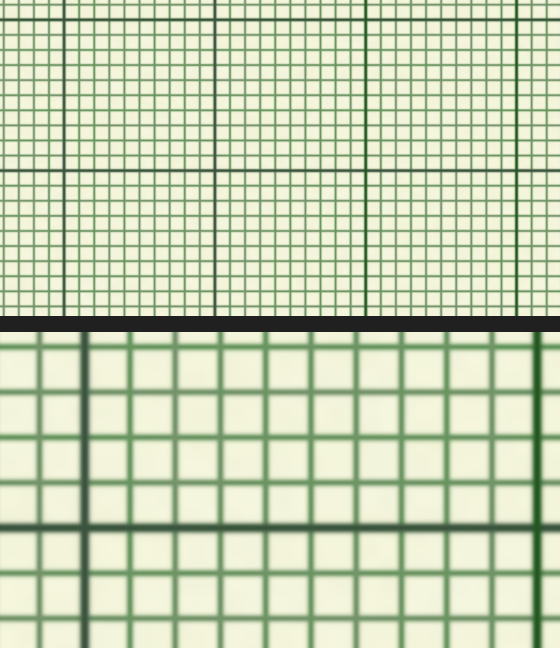
Top, the full canvas; bottom, a detail of the centre.
Reproduce this pattern procedurally as a WebGL 2 fragment shader.

```glsl
#version 300 es
precision highp float;
// Green graph paper: a fine square grid with a heavier rule every ten cells.
// Each rule is a soft bell profile around the nearest grid position, and
// hashed tints make the ink drift between grey green and vivid green.

uniform vec2 u_resolution;
out vec4 fragColor;

// Lengths are fractions of the canvas height.
const float CELL = 0.04773;
const float CELLS_PER_BLOCK = 10.0;
const vec2 GRID_ORIGIN = vec2(0.2028, 0.4600);
const float FINE_WIDTH = 0.0039;
const float HEAVY_WIDTH = 0.0050;

const vec3 PAPER = vec3(0.955, 0.960, 0.860);
const vec3 FINE_GREY = vec3(0.475, 0.575, 0.435);
const vec3 FINE_GREEN = vec3(0.385, 0.585, 0.355);
const vec3 HEAVY_GREY = vec3(0.235, 0.325, 0.250);
const vec3 HEAVY_GREEN = vec3(0.130, 0.340, 0.120);

float hash(vec2 p) {
    return fract(sin(dot(p, vec2(127.1, 311.7))) * 43758.5453);
}

// Smoothly interpolated value noise.
float noise(vec2 p) {
    vec2 i = floor(p);
    vec2 f = fract(p);
    f = f * f * (3.0 - 2.0 * f);
    float low = mix(hash(i), hash(i + vec2(1.0, 0.0)), f.x);
    float high = mix(hash(i + vec2(0.0, 1.0)), hash(i + vec2(1.0, 1.0)), f.x);
    return mix(low, high, f.y);
}

// Bell-shaped coverage of the nearest rule, never thinner than a pixel.
float ruleCoverage(float across, float pitch, float width, float pixel) {
    float d = (fract(across / pitch + 0.5) - 0.5) * pitch;
    float w = max(width, 0.7 * pixel);
    return exp(-d * d / (w * w)) * min(1.0, width / w);
}

// Vividness of a rule: one value per rule, plus slow patches along it.
float ruleTint(float across, float along, float pitch, float seed) {
    float index = floor(across / pitch + 0.5);
    float perRule = hash(vec2(index, seed));
    float patches = noise(vec2(along * 14.0, index * 3.7 + seed));
    return mix(perRule, patches, 0.4);
}

vec3 drawRules(vec3 base, vec3 grey, vec3 green, float tint, float coverage) {
    return mix(base, mix(grey, green, clamp(tint, 0.0, 1.0)), coverage);
}

void main() {
    float pixel = 1.0 / u_resolution.y;
    vec2 uv = gl_FragCoord.xy / u_resolution;
    vec2 p = gl_FragCoord.xy * pixel;
    vec2 g = p - GRID_ORIGIN;
    float block = CELL * CELLS_PER_BLOCK;

    // Paper with faint mottling
    vec3 color = PAPER + 0.014 * (noise(p * 55.0) - 0.5);
    color.b += 0.016 * (noise(p * 18.0 + 7.0) - 0.5);

    // Fine rules
    float tintX = ruleTint(g.x, g.y, CELL, 3.0);
    float tintY = ruleTint(g.y, g.x, CELL, 19.0);
    color = drawRules(color, FINE_GREY, FINE_GREEN, tintY,
                      ruleCoverage(g.y, CELL, FINE_WIDTH, pixel));
    color = drawRules(color, FINE_GREY, FINE_GREEN, tintX,
                      ruleCoverage(g.x, CELL, FINE_WIDTH, pixel));

    // Heavy rules: upright ones grow greener toward the right
    float heavyTintX = smoothstep(0.35, 0.70, uv.x);
    float heavyTintY = 0.3 * ruleTint(g.y, g.x, block, 31.0);
    color = drawRules(color, HEAVY_GREY, HEAVY_GREEN, heavyTintY,
                      ruleCoverage(g.y, block, HEAVY_WIDTH, pixel));
    color = drawRules(color, HEAVY_GREY, HEAVY_GREEN, heavyTintX,
                      ruleCoverage(g.x, block, HEAVY_WIDTH, pixel));

    fragColor = vec4(color, 1.0);
}
```
